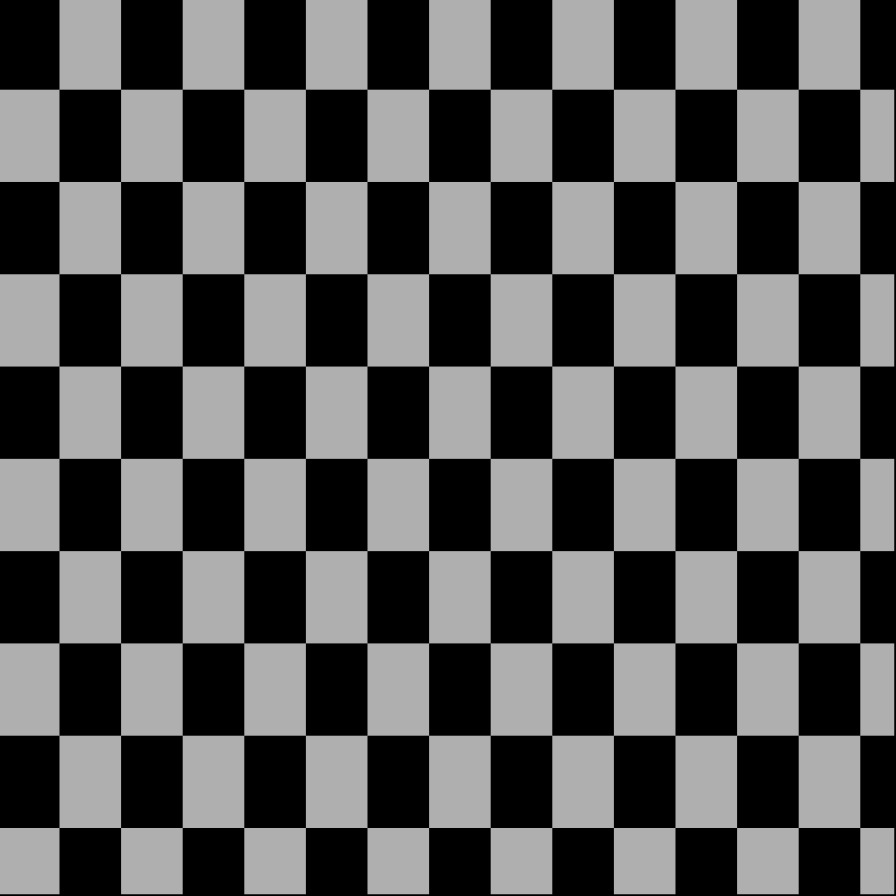
This pattern is drawn by a WebGL 1 fragment shader. Its source:

```glsl
precision highp float;
// Checkerboard of tall black and grey cells, with a thin dark rim at right and bottom.

uniform vec2 u_resolution;

const vec2 CELL_SIZE = vec2(0.06875, 0.1030);   // width and height of one cell
const vec2 FIRST_EDGE = vec2(0.0664, 0.0759);   // first cell edges from the lower left
const float RIM_WIDTH = 0.00195;
const vec3 DARK = vec3(0.0);
const vec3 LIGHT = vec3(0.686);

// Square wave per axis from -1 to 1, box filtered over one pixel.
vec2 smoothSquareWave(vec2 uv) {
  vec2 cell = (uv - FIRST_EDGE) / CELL_SIZE;
  vec2 side = 1.0 - 2.0 * mod(floor(cell), 2.0);
  vec2 edgeDistance = (0.5 - abs(fract(cell) - 0.5)) * CELL_SIZE;
  return side * clamp(2.0 * edgeDistance * u_resolution, 0.0, 1.0);
}

// 1 inside the board, 0 on the right and bottom rim.
float boardMask(vec2 uv) {
  vec2 inset = vec2(1.0 - RIM_WIDTH - uv.x, uv.y - RIM_WIDTH);
  vec2 coverage = clamp(inset * u_resolution + 0.5, 0.0, 1.0);
  return coverage.x * coverage.y;
}

void main() {
  vec2 uv = gl_FragCoord.xy / u_resolution;

  // The product of both waves alternates the cells.
  vec2 wave = smoothSquareWave(uv);
  float checker = 0.5 + 0.5 * wave.x * wave.y;

  gl_FragColor = vec4(mix(DARK, LIGHT, checker * boardMask(uv)), 1.0);
}
```
